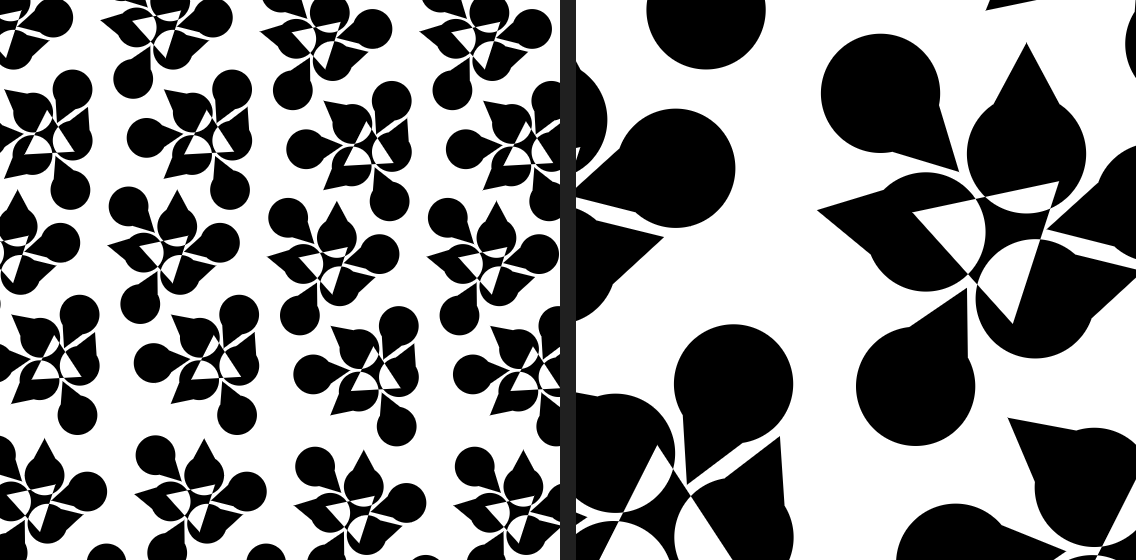
Left, the full canvas; right, a detail of the centre.
A Shadertoy shader for this pattern:

```glsl
// Black flower motifs on white: six teardrops around a triangle that inverts
// whatever it crosses. Motifs stand in upright and turned rows on a slightly
// stepped grid, drawn with distance functions in units of the canvas height.

#define ORIGIN     vec2(0.0, 0.9467)      // first motif, top left
#define COL_STEP   vec2(0.2850, 0.0)
#define COL_SLIP   vec2(0.0, -0.0203)     // extra step after every two columns
#define ROW_STEP   vec2(0.0126, -0.4021)
#define ROW_SLIP   vec2(0.0355, -0.0422)  // extra step after every two row pairs
#define TURNED_AT  vec2(0.0870, -0.1943)  // turned motif, from its upright partner
#define TURN       51.2                   // degrees
#define DROP_R     0.0355
#define DROP_TIP   0.0662                 // tip distance from the drop's centre
#define TRI_R      0.0258                 // inradius of the triangle
#define INK        vec3(0.0)
#define PAPER      vec3(1.0)

// Centre of each drop and the direction of its tip in degrees
const vec3 DROPS[6] = vec3[6](
    vec3( 0.0189,  0.0508,  90.0),   // tips pointing outward
    vec3(-0.0410,  0.0043, 168.7),
    vec3( 0.0241, -0.0355,  14.4),
    vec3(-0.0680,  0.0868, -45.0),   // tips pointing inward
    vec3( 0.0951,  0.0219, 194.0),
    vec3(-0.0471, -0.0876,  62.5));

vec2 direction(float degrees) {
    float a = radians(degrees);
    return vec2(cos(a), sin(a));
}

// Coordinates of p in a frame whose x axis points along dir
vec2 toFrame(vec2 p, vec2 dir) {
    return vec2(dot(p, dir), dot(p, vec2(-dir.y, dir.x)));
}

// Disc joined to an isosceles triangle standing on its diameter, tip along +x
float dropDistance(vec2 p) {
    p.y = abs(p.y);
    vec2 sideNormal = normalize(vec2(DROP_R, DROP_TIP));
    float cone = max(dot(p - vec2(DROP_TIP, 0.0), sideNormal), -p.x);
    return min(length(p) - DROP_R, cone);
}

// Equilateral triangle with a corner at 42 degrees
float triangleDistance(vec2 p) {
    float d = -TRI_R;
    for (int i = 0; i < 3; i++)
        d = max(d, dot(p, direction(102.0 + 120.0 * float(i))) - TRI_R);
    return d;
}

float motifDistance(vec2 p) {
    // Skip motifs that are out of reach
    float bound = length(p) - 0.16;
    if (bound > 0.0) return bound + 0.01;

    float drops = 1.0;
    for (int i = 0; i < 6; i++)
        drops = min(drops, dropDistance(toFrame(p - DROPS[i].xy, direction(DROPS[i].z))));

    // Exclusive or of drops and triangle
    float tri = triangleDistance(p);
    return max(min(drops, tri), -max(drops, tri));
}

void mainImage(out vec4 fragColor, in vec2 fragCoord) {
    vec2 uv = fragCoord / iResolution.y;
    vec2 turnDir = direction(TURN);
    float d = 1.0;

    for (int row = 0; row < 3; row++)
    for (int col = -1; col < 5; col++) {
        float r = float(row), c = float(col);
        vec2 p = uv - ORIGIN
               - c * COL_STEP - floor(c / 2.0) * COL_SLIP
               - r * ROW_STEP - floor(r / 2.0) * ROW_SLIP;
        d = min(d, motifDistance(p));
        d = min(d, motifDistance(toFrame(p - TURNED_AT, turnDir)));
    }

    // One pixel wide smooth edge
    float ink = clamp(0.5 - d * iResolution.y, 0.0, 1.0);
    fragColor = vec4(mix(PAPER, INK, ink), 1.0);
}
```
